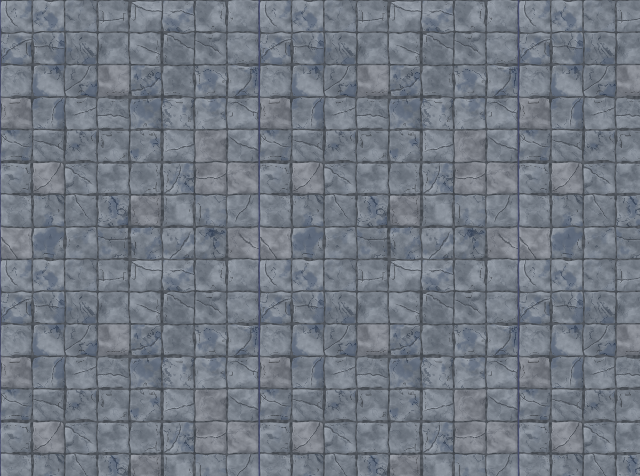
Write a Shadertoy shader that draws this texture.

```glsl
// Weathered blue-grey marble paving: square slabs with dark joints, veins and cracks, repeating every 8 by 8 slabs.

const float BLOCK = 8.0; // slabs per repeating block

float hash(vec2 p) {
    vec3 v = fract(p.xyx * vec3(0.1031, 0.1030, 0.0973));
    v += dot(v, v.yzx + 33.33);
    return fract((v.x + v.y) * v.z);
}

// Value noise that wraps after a whole number of lattice steps
float noise(vec2 p, float period) {
    vec2 i = floor(p), f = fract(p);
    f = f * f * (3.0 - 2.0 * f);
    vec2 a = mod(i, period), b = mod(i + 1.0, period);
    return mix(mix(hash(a), hash(vec2(b.x, a.y)), f.x),
               mix(hash(vec2(a.x, b.y)), hash(b), f.x), f.y);
}

float fbm(vec2 p, float period) {
    float sum = 0.0, amp = 0.53;
    for (int i = 0; i < 4; i++) {
        sum += amp * noise(p, period);
        p *= 2.0;
        period *= 2.0;
        amp *= 0.5;
    }
    return sum;
}

// Soft line of the given half width around distance zero
float stroke(float d, float halfWidth, float soft) {
    return 1.0 - smoothstep(halfWidth - soft, halfWidth + soft, abs(d));
}

// Marble clouds, mottling and veins of one slab
vec3 marble(vec2 q, vec2 seed, float kind) {
    vec2 m = q + seed * 37.0;
    float warp = fbm(m * 2.5 + 11.0, 512.0);
    float cloud = smoothstep(0.22, 0.78, fbm(m * vec2(2.2, 3.4) + warp * 1.5, 512.0));
    float mottle = fbm(m * 7.0 + 5.0, 512.0) - 0.5;
    vec3 col = mix(vec3(0.415, 0.445, 0.485), vec3(0.545, 0.575, 0.615), cloud);
    col += 0.13 * mottle + 0.035 * (seed.y - 0.5);

    // Veined slabs carry blue stains, others lean slightly warm
    float veined = smoothstep(0.5, 0.75, kind);
    float stain = smoothstep(0.52, 0.72, fbm(m * 3.0 + 23.0, 512.0));
    col = mix(col, vec3(0.34, 0.39, 0.47), 0.7 * veined * stain);
    col += vec3(0.016, 0.002, -0.006) * step(kind, 0.22);

    float ridge = abs(fbm(m * vec2(2.4, 2.0) + 1.8 * warp, 512.0) - 0.5);
    float vein = (1.0 - smoothstep(0.0, 0.045, ridge)) * smoothstep(0.35, 0.65, warp);
    return col - vec3(0.15, 0.145, 0.135) * vein * mix(0.35, 1.0, veined);
}

void mainImage(out vec4 fragColor, in vec2 fragCoord) {
    // Slab units, counted from the upper left corner
    float px = 19.75 / iResolution.x;
    vec2 p = vec2(fragCoord.x, iResolution.y - fragCoord.y) * px;

    // Uneven joints
    vec2 wobble = vec2(fbm(p * 3.0, 3.0 * BLOCK), fbm(p * 3.0 + 7.0, 3.0 * BLOCK)) - 0.5;
    vec2 w = p + 0.075 * wobble;
    vec2 cell = mod(floor(w), BLOCK), q = fract(w) - 0.5;
    vec2 seed = vec2(hash(cell + 3.7), hash(cell + 19.3));
    float kind = hash(cell + 41.9);

    vec3 col = marble(q, seed, kind);

    // Rounded slab outline, thickened in worn places
    float wear = fbm(p * 2.0 + 4.0, 2.0 * BLOCK);
    vec2 e = abs(q) - 0.43;
    float edge = length(max(e, 0.0)) + min(max(e.x, e.y), 0.0) - 0.047;
    edge += 0.03 * smoothstep(0.5, 0.75, wear);

    // Worn bevel: pale rim on the upper left, shade on the lower right
    float rim = smoothstep(-0.10, -0.02, edge);
    float side = clamp((q.x + q.y) * 1.6, -1.0, 1.0);
    col += rim * mix(0.035, -0.045, 0.5 + 0.5 * side);

    // Chips that break away along the joints
    float chip = smoothstep(0.58, 0.74, wear);
    col *= 1.0 - 0.4 * chip * stroke(edge + 0.13 * chip, 0.012, 0.6 * px);

    // One bent crack on some of the slabs, with a pale lip
    float angle = 6.2832 * seed.x;
    vec2 dir = vec2(cos(angle), sin(angle));
    float along = dot(q, vec2(-dir.y, dir.x));
    float crack = dot(q, dir) - 0.45 * (seed.y - 0.5) + (kind - 0.5) * along * along;
    crack += 0.16 * (fbm(q * 4.0 + seed * 29.0, 512.0) - 0.5);
    float cracked = step(0.62, hash(cell + 67.1));
    float reach = smoothstep(-0.35, -0.1, along + 0.5 * hash(cell + 83.3));
    col += 0.05 * cracked * reach * stroke(crack - 0.04, 0.012, 0.6 * px);
    col = mix(col, vec3(0.25, 0.27, 0.30), 0.8 * cracked * reach * stroke(crack, 0.013, 0.6 * px));

    // Gritty dark joints
    float grit = noise(p * 14.0, 14.0 * BLOCK);
    vec3 joint = mix(vec3(0.24, 0.26, 0.285), vec3(0.37, 0.39, 0.42), grit);
    col = mix(col, joint, smoothstep(-0.6 * px, 0.6 * px, edge));

    // Thin blue seam at the left side of each block
    float seam = abs(p.x - BLOCK * round(p.x / BLOCK));
    col = mix(col, vec3(0.25, 0.27, 0.46), 0.65 * stroke(seam, 0.022, 0.6 * px));

    fragColor = vec4(clamp(col, 0.0, 1.0), 1.0);
}
```
